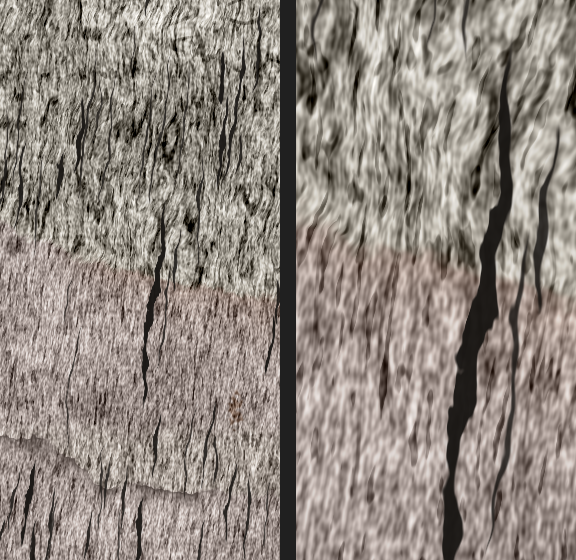
Left, the full canvas; right, a detail of the centre.
Reproduce this texture procedurally as a Shadertoy shader.

```glsl
// Weathered palm bark: a rough grey upper sheath ends in a pale rim above smooth,
// mauve-grey wood with a second ledge. Stretched gradient noise makes fibres, dashes
// and grooves; tapered, ragged slits scattered by a loop make the cracks.

const vec3 SHEATH = vec3(0.665, 0.645, 0.605);
const vec3 WOOD   = vec3(0.660, 0.610, 0.590);
const vec3 PALE   = vec3(0.79, 0.765, 0.72);
const vec3 RUST   = vec3(0.50, 0.36, 0.27);
const vec3 SHADOW = vec3(0.25, 0.21, 0.19);
const vec3 VOID   = vec3(0.09, 0.08, 0.07);
const float LEAN  = 0.13;

vec2 hash2(vec2 p) {
    p = vec2(dot(p, vec2(127.1, 311.7)), dot(p, vec2(269.5, 183.3)));
    return fract(sin(p) * 43758.5);
}

float corner(vec2 cell, vec2 offset) {
    float angle = 6.2832 * hash2(cell).x;
    return dot(vec2(cos(angle), sin(angle)), offset);
}

// Gradient noise, roughly -0.7 to 0.7
float noise(vec2 p) {
    vec2 i = floor(p), f = fract(p), e = vec2(1.0, 0.0);
    vec2 u = f * f * f * (f * (f * 6.0 - 15.0) + 10.0);
    return mix(mix(corner(i, f), corner(i + e, f - e), u.x),
               mix(corner(i + e.yx, f - e.yx), corner(i + 1.0, f - 1.0), u.x), u.y);
}

// Fine vertical grain in three octaves
float fibres(vec2 q) {
    return 0.16 * noise(q * vec2(50.0, 10.0))
         + 0.34 * noise(q * vec2(112.0, 26.0) + 17.0)
         + 0.34 * noise(q * vec2(190.0, 75.0) + 41.0);
}

// Thin lines along the zero crossings of stretched noise, kept only in places
float grooves(vec2 q, vec2 scale, float width, float shift) {
    float line = abs(noise(q * scale + shift)) / (scale.x * width);
    float kept = smoothstep(-0.05, 0.2, noise(q * scale * vec2(0.6, 1.1) + shift + 37.0));
    return kept * (1.0 - smoothstep(0.4, 1.3, line));
}

float lumps(vec2 q) {
    return noise(q * vec2(13.0, 6.0)) + 0.6 * noise(q * vec2(30.0, 15.0) + 9.0)
         + 0.35 * noise(q * vec2(70.0, 40.0) + 27.0);
}

// Lumps lit from the upper right
float relief(vec2 q) {
    return lumps(q) - lumps(q + vec2(0.010, 0.008));
}

// Leaning slit, thin at both ends: x is the opening, y its soft surround
vec2 crack(vec2 p, vec2 top, float len, float halfWidth, float seed, float jag) {
    float t = (top.y - p.y) / len;
    float taper = clamp(4.0 * t * (1.0 - t), 0.0, 1.0);
    float wander = 0.030 * noise(vec2(p.y * 4.0, seed))
                 + 0.012 * noise(vec2(p.y * 15.0, seed + 7.3));
    float swell = 1.0 + 1.2 * noise(vec2(p.y * 11.0, seed + 3.7));
    float w = halfWidth * taper * swell * (1.0 + 0.8 * jag);
    float side = p.x - top.x + LEAN * (top.y - p.y) - wander + 0.003 * jag;
    float open = 1.0 - smoothstep(w - 0.0015, w + 0.0018, abs(side));
    float soft = exp(-abs(side) / (0.4 * halfWidth + 0.003));
    return vec2(open, soft) * smoothstep(0.0, 0.3, taper);
}

// Alternate cracks start in the upper sheath and near the lower ledge
vec2 allCracks(vec2 p, float jag) {
    vec2 total = crack(p, vec2(0.602, 1.30), 0.78, 0.0115, 2.4, jag);
    for (int i = 0; i < 50; i++) {
        float k = float(i);
        vec2 h = hash2(vec2(k, 5.0)), g = hash2(vec2(k, 23.0));
        bool high = i % 2 == 0;
        float y = high ? 1.38 + 0.75 * h.y : 0.12 + 0.48 * h.y;
        if (i % 7 == 3) y = 0.85 + 0.35 * h.y;
        vec2 top = vec2(fract(k * 0.618 + 0.08) * 1.1, y);
        float len = mix(0.14, high ? 0.6 : 0.38, g.x);
        vec2 c = crack(p, top, len, mix(0.0025, 0.0090, g.y * g.y), k * 1.37 + 0.4, jag);
        total = max(total, c * mix(0.7, 1.0, g.y));
    }
    return total;
}

void mainImage(out vec4 fragColor, in vec2 fragCoord) {
    vec2 p = fragCoord / iResolution.x;
    p.y *= 2.0 * iResolution.x / iResolution.y;
    float ragged = 0.05 * noise(p * 7.0) + 0.025 * noise(p * 24.0) + 0.014 * noise(p * 70.0);

    // Zones: height above the sheath rim and above the lower ledge
    float aboveRim = p.y - (1.2 - 0.42 * p.x + 0.15 * p.x * p.x) + ragged;
    float ledge = 0.44 - 0.15 * smoothstep(0.15, 0.4, p.x) - 0.06 * p.x;
    float aboveLedge = p.y - ledge + 0.8 * ragged;
    float sheath = smoothstep(-0.015, 0.02, aboveRim);
    float band = smoothstep(-0.006, 0.012, aboveLedge) * (1.0 - smoothstep(0.40, 0.52, p.y + ragged));
    float rough = max(sheath, 0.6 * band);

    // Grain coordinates follow the lean of the fibres
    vec2 q = vec2(p.x - LEAN * p.y, p.y);
    q.x += mix(0.012, 0.035, sheath) * noise(p * vec2(5.0, 4.0));
    q.x += 0.010 * rough * noise(p * vec2(14.0, 16.0));

    // Base colours, pale rims and rusty stains
    vec3 col = mix(WOOD, SHEATH, sheath);
    col += 0.10 * smoothstep(1.7, 2.0, p.y) + 0.18 * noise(p * vec2(2.5, 3.0));
    col += 0.10 * noise(q * vec2(9.0, 6.0) + 13.0);
    col = mix(col, PALE, 0.85 * sheath * exp(-max(aboveRim, 0.0) / 0.08));
    col = mix(col, PALE, 0.5 * band);
    float stain = (1.0 - sheath) * exp(min(aboveRim, 0.0) * 10.0) * smoothstep(0.1, 0.5, p.x);
    col = mix(col, RUST, 0.30 * stain);
    float spot = length((p - vec2(0.84, 0.54)) / vec2(0.022, 0.06)) + 1.4 * noise(p * 55.0);
    col = mix(col, RUST * 0.8, 0.65 * (1.0 - smoothstep(0.4, 1.2, spot)));

    // Grain, with sharp dark dashes between the pale fibres
    col += 0.90 * fibres(q);
    float dash = noise(q * vec2(88.0, 13.0) + 61.0) + 0.25 * noise(q * vec2(170.0, 60.0));
    col -= 0.24 * smoothstep(0.22, 0.36, dash);
    col -= 0.18 * grooves(q, vec2(34.0, 4.5), 0.0030, 5.0);

    // Relief, long furrows, broken pits and cross wrinkles of the rough parts
    col += 0.34 * rough * relief(q);
    col -= 0.34 * sheath * grooves(q, vec2(15.0, 3.2), 0.0050, 71.0);
    col -= 0.20 * rough * grooves(q, vec2(26.0, 8.0), 0.0035, 23.0);
    float pit = noise(q * vec2(34.0, 17.0) + 3.0) + 0.7 * noise(q * vec2(95.0, 42.0) + 19.0);
    col -= 0.24 * rough * smoothstep(0.26, 0.48, pit);
    float wrinkled = smoothstep(1.55, 1.8, p.y) * smoothstep(0.3, 0.6, p.x);
    col -= 0.26 * wrinkled * grooves(q.yx, vec2(13.0, 5.0), 0.0060, 31.0);

    // Broken shadow, crisp above and soft below the ledge
    float depth = -aboveLedge;
    float reach = 0.026 + 0.04 * noise(p * vec2(8.0, 3.0) + 5.0);
    float under = smoothstep(-0.004, 0.004, depth) * exp(-max(depth, 0.0) / max(reach, 0.008));
    float gaps = mix(0.45, 1.0, smoothstep(-0.25, 0.1, noise(p * vec2(10.0, 4.0) + 8.0)));
    col = mix(col, SHADOW, 0.85 * under * gaps * (1.0 - smoothstep(0.72, 0.85, p.x)));

    // Soften highlights, then cut the cracks
    col -= 0.40 * max(col - 0.82, 0.0);
    float jag = noise(p * vec2(60.0, 18.0)) + 0.5 * noise(p * vec2(130.0, 50.0));
    vec2 cracks = allCracks(p, jag);
    col = mix(col, SHADOW, 0.36 * cracks.y);
    col = mix(col, VOID, 0.95 * cracks.x);
    fragColor = vec4(clamp(col, 0.0, 1.0), 1.0);
}
```
